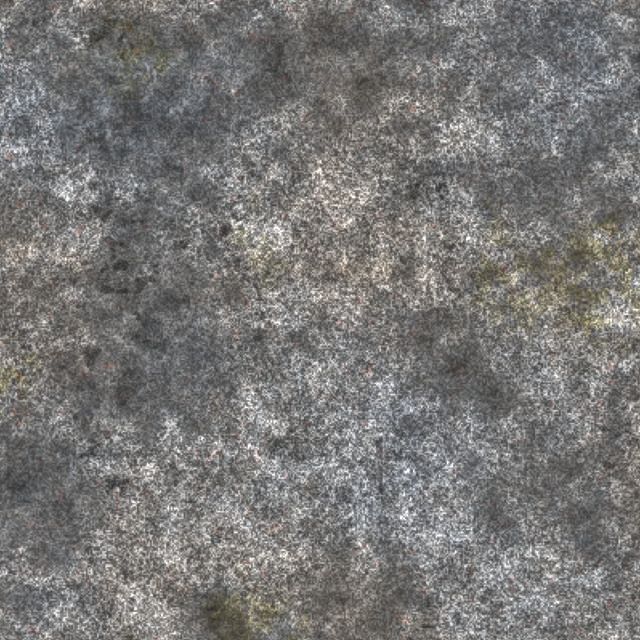
This texture is drawn by a WebGL 1 fragment shader. Its source:

```glsl
precision highp float;
uniform vec2 u_resolution;

#define BASE_TONE 0.453
#define PATCH_SCALE 4.5
#define PATCH_CONTRAST 0.85
#define BLOTCH_SCALE 30.0
#define BLOTCH_CONTRAST 0.90
#define GRAIN_SCALE 190.0
#define GRAIN_CONTRAST 1.12
#define MOSS_AMOUNT 0.55
#define RUST_AMOUNT 0.5
#define PIT_DEPTH 0.35

float hash(vec2 p) {
  vec3 q = fract(p.xyx * 0.1031);
  q += dot(q, q.yzx + 33.33);
  return fract((q.x + q.y) * q.z);
}

// Value noise centred on zero
float noise(vec2 p) {
  vec2 cell = floor(p);
  vec2 f = fract(p);
  f = f * f * (3.0 - 2.0 * f);
  float low = mix(hash(cell), hash(cell + vec2(1.0, 0.0)), f.x);
  float high = mix(hash(cell + vec2(0.0, 1.0)), hash(cell + 1.0), f.x);
  return mix(low, high, f.y) - 0.5;
}

// Layered noise, each octave turned to hide the lattice
float fbm(vec2 p) {
  float sum = 0.0;
  float amplitude = 0.5;
  for (int i = 0; i < 5; i++) {
    sum += amplitude * noise(p);
    p = mat2(1.6, 1.2, -1.2, 1.6) * p + 17.3;
    amplitude *= 0.5;
  }
  return sum;
}

void main() {
  vec2 uv = gl_FragCoord.xy / u_resolution;

  // Ragged stains and smaller crumbled blotches
  vec2 ragged = uv + 0.035 * vec2(fbm(uv * 24.0 + 5.0), fbm(uv * 24.0 + 61.0));
  float stain = fbm(ragged * PATCH_SCALE + 31.0);
  float blotch = fbm(uv * BLOTCH_SCALE + 83.0);

  // Sandy grain, weaker where the surface is worn dark and smooth
  float grain = 0.45 * noise(uv * GRAIN_SCALE + 11.0)
              + 0.60 * noise(uv * GRAIN_SCALE * 2.1 + 47.0);
  float roughness = mix(0.7, 1.15, smoothstep(-0.14, 0.08, stain + 0.5 * blotch));

  float tone = PATCH_CONTRAST * stain + BLOTCH_CONTRAST * blotch
             + GRAIN_CONTRAST * roughness * grain;
  vec3 color = BASE_TONE * exp(tone) * vec3(1.015, 1.0, 0.985);

  // Drifting warm and bluish tints
  float tint = fbm(uv * 3.5 + 140.0) + 0.4 * fbm(uv * 45.0 + 9.0);
  color *= 1.0 + tint * vec3(-0.14, 0.0, 0.17);

  // Olive moss broken up by the grain
  float mossArea = smoothstep(0.10, 0.24, fbm(ragged * 5.0 + 210.0));
  float mossTufts = smoothstep(-0.08, 0.14, fbm(uv * 48.0 + 175.0) + 0.2 * grain);
  color *= mix(vec3(1.0), vec3(0.90, 0.87, 0.60), MOSS_AMOUNT * mossArea * mossTufts);

  // Scattered reddish stones
  float rust = smoothstep(0.20, 0.30, fbm(uv * 65.0 + 260.0));
  color *= mix(vec3(1.0), vec3(1.08, 0.83, 0.76), RUST_AMOUNT * rust);

  // Dark pits gathered in eroded areas
  float eroded = smoothstep(-0.02, 0.16, fbm(vec2(uv.x * 6.0, uv.y * 3.5) + 320.0));
  float pits = smoothstep(0.10, 0.24, fbm(uv * vec2(42.0, 55.0) + 370.0));
  color *= 1.0 - PIT_DEPTH * eroded * pits;

  // Pale lime flecks
  float flecks = smoothstep(0.22, 0.32, fbm(uv * 52.0 + 430.0) + 0.1 * grain);
  color = mix(color, color * 1.25 + 0.03, 0.6 * flecks);

  gl_FragColor = vec4(clamp(color, 0.0, 1.0), 1.0);
}
```
